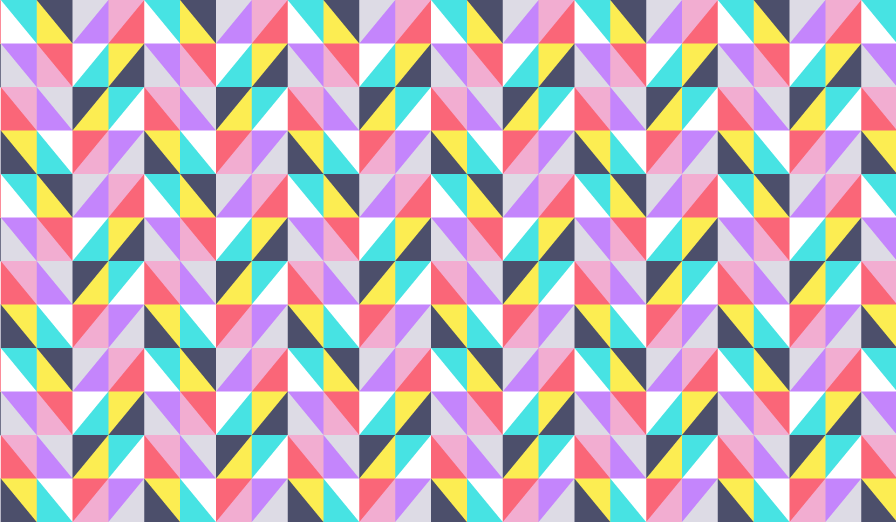
Write a Shadertoy shader that draws this pattern.

```glsl
// Draws a 4x4 repeat of two-colour triangle cells, leaning left and right in paired columns.

// Bright family: 0-3, soft family: 4-7; neighbours (0,1), (2,3)... share a cell.
const vec3 PALETTE[8] = vec3[8](
    vec3(1.0, 1.0, 1.0),    // white
    vec3(0.28, 0.89, 0.89), // cyan
    vec3(0.99, 0.93, 0.32), // yellow
    vec3(0.30, 0.31, 0.42), // slate
    vec3(0.865, 0.86, 0.9), // grey
    vec3(0.77, 0.52, 0.99), // violet
    vec3(0.95, 0.68, 0.82), // pink
    vec3(0.98, 0.40, 0.47)  // coral
);

// Colour at p, measured in cells with y running down.
vec3 triangleCell(vec2 p) {
    ivec2 cell = ivec2(floor(p)) & 3;
    vec2 f = fract(p);

    int rightPair = cell.x >> 1;
    int lowerPair = cell.y >> 1;

    // Left columns split along a falling diagonal, right ones along a rising one.
    float across = rightPair == 0 ? f.x : 1.0 - f.x;
    int upper = across > f.y ? 1 : 0;

    // Parity of the cell selects the family, the duo in it and the tone in the duo.
    int family = rightPair ^ lowerPair ^ (cell.y & 1);
    int duo = (cell.x & 1) ^ lowerPair;
    int tone = upper ^ rightPair ^ lowerPair;
    return PALETTE[4 * family + 2 * duo + tone];
}

void mainImage(out vec4 fragColor, in vec2 fragCoord) {
    const int SAMPLES = 4;
    vec3 sum = vec3(0.0);

    // Average a grid of samples inside the pixel to smooth every edge.
    for (int j = 0; j < SAMPLES; j++) {
        for (int i = 0; i < SAMPLES; i++) {
            vec2 offset = (vec2(i, j) + 0.5) / float(SAMPLES) - 0.5;
            vec2 uv = (fragCoord + offset) / iResolution.y;
            sum += triangleCell(vec2(uv.x * 14.56 - 0.023, (1.0 - uv.y) * 12.0));
        }
    }
    fragColor = vec4(sum / float(SAMPLES * SAMPLES), 1.0);
}
```
